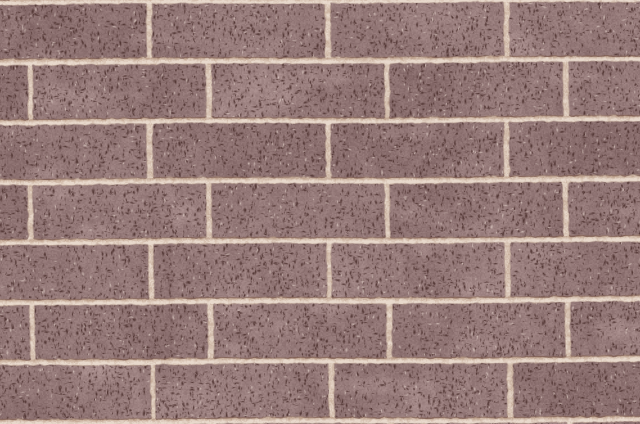
Give the GLSL for this texture, as a Shadertoy shader.

```glsl
// Mauve brick wall in third bond with cream mortar, slightly tilted courses.
// Rounded-box distances place the bricks; cellular specks pit their faces and
// value noise adds ragged edges, grain, pale smears and tonal drift.

// Lengths are in canvas heights.
const vec2 PITCH = vec2(0.421, 0.1416);    // brick plus joint
const vec2 JOINT = vec2(0.0135, 0.0150);   // mortar widths
const float BED_START = 0.008;             // height of lowest bed joint
const float EVEN_OFFSET = 0.356;           // first head joint, even courses
const float ODD_OFFSET = 0.0735;           // first head joint, odd courses
const float TILT = 0.005;
const float LEAN = 0.009;
const float CORNER = 0.003;
const float RAGGED = 0.0035;
const float PIT_CELL = 0.0105;
const float PIT_RADIUS = 0.0029;
const float PIT_CHANCE = 0.36;

const vec3 BRICK_DARK = vec3(0.49, 0.38, 0.38);
const vec3 BRICK_LIGHT = vec3(0.68, 0.575, 0.57);
const vec3 PIT_BROWN = vec3(0.29, 0.18, 0.17);
const vec3 CHIP_PALE = vec3(0.86, 0.79, 0.76);
const vec3 MORTAR_CREAM = vec3(0.91, 0.85, 0.80);
const vec3 MORTAR_TAN = vec3(0.75, 0.64, 0.56);
const vec3 EDGE_BROWN = vec3(0.43, 0.29, 0.25);

vec3 hash3(vec2 p) {
    vec3 q = fract(vec3(p.xyx) * vec3(0.1031, 0.1030, 0.0973));
    q += dot(q, q.yxz + 33.33);
    return fract((q.xxy + q.yzz) * q.zyx);
}

float noise(vec2 p) {
    vec2 i = floor(p), f = fract(p);
    f = f * f * (3.0 - 2.0 * f);
    return mix(mix(hash3(i).x, hash3(i + vec2(1, 0)).x, f.x),
               mix(hash3(i + vec2(0, 1)).x, hash3(i + vec2(1, 1)).x, f.x), f.y);
}

float roundBox(vec2 p, vec2 halfSize, float r) {
    vec2 d = abs(p) - halfSize + r;
    return length(max(d, 0.0)) + min(max(d.x, d.y), 0.0) - r;
}

// Coverage of scattered ellipses, mostly upright, one candidate per cell.
float specks(vec2 p, float cell, float chance, float radius, float seed, float px) {
    vec2 g = p / cell, id = floor(g);
    float cover = 0.0;
    for (int j = -1; j <= 1; j++)
    for (int i = -1; i <= 1; i++) {
        vec2 c = id + vec2(i, j);
        vec3 place = hash3(c + seed), form = hash3(c + seed + 57.3);
        if (place.z > chance) continue;
        vec2 axes = radius * mix(0.4, 1.1, form.x)
                  * (form.y < 0.72 ? vec2(0.7, 0.8 + form.z) : vec2(1.3, 0.6));
        float d = (length((g - c - place.xy) * cell / axes) - 1.0) * min(axes.x, axes.y);
        cover = max(cover, 1.0 - smoothstep(-px, px, d));
    }
    return cover;
}

void mainImage(out vec4 fragColor, in vec2 fragCoord) {
    float px = 1.0 / iResolution.y;
    vec2 p = fragCoord * px;

    // Course and brick coordinates
    vec2 q = p + vec2(LEAN * (p.y - 0.5), -TILT * (p.x - 0.75));
    q.y += 0.0012 * sin(p.x * 7.0 + floor(p.y / PITCH.y) * 0.3) - BED_START;
    float row = floor(q.y / PITCH.y);
    float odd = mod(row, 2.0);
    q.x -= mix(EVEN_OFFSET, ODD_OFFSET, odd) + 0.004 * (hash3(vec2(row, 9.0)).x - 0.5);
    vec2 id = vec2(floor(q.x / PITCH.x), row);
    vec3 brickRnd = hash3(id + 20.0);
    vec2 local = (fract(q / PITCH) - 0.5) * PITCH;
    vec2 halfSize = 0.5 * (PITCH - JOINT);

    // Ragged brick outline
    vec2 wobble = vec2(noise(p * 65.0), noise(p * 65.0 + 40.0)) - 0.5;
    wobble += 0.5 * (vec2(noise(p * 190.0), noise(p * 190.0 + 70.0)) - 0.5);
    float d = roundBox(local + wobble * RAGGED + (brickRnd.xy - 0.5) * 0.002,
                       halfSize, CORNER);
    float brickMask = 1.0 - smoothstep(-px, px, d);

    // Brick face: tone per brick, broad drift, smears and fine grain
    float grain = noise(p * 330.0) - 0.5;
    float smear = smoothstep(0.62, 0.9, noise(p * vec2(9.0, 22.0) + 5.0));
    float tone = 0.47 + 0.22 * (brickRnd.z - 0.5) + 0.35 * (noise(p * 5.0) - 0.5)
               + 0.22 * (noise(p * vec2(50.0, 28.0)) - 0.5) + 0.4 * grain
               + 0.22 * smear - 0.14 * (1.0 - smoothstep(0.0, 0.5, p.x));
    vec3 brick = mix(BRICK_DARK, BRICK_LIGHT, tone);

    // Pits and pale chips
    vec2 bent = p + wobble * 0.004;
    float clump = 0.65 + 0.7 * noise(p * 18.0 + 3.0);
    float pits = specks(bent, PIT_CELL, PIT_CHANCE * clump, PIT_RADIUS, 11.0, px);
    float finePits = specks(bent, PIT_CELL * 0.7, 0.25 * clump, PIT_RADIUS * 0.6, 83.0, px);
    float chips = specks(bent, PIT_CELL * 1.3, 0.15, PIT_RADIUS * 0.65, 151.0, px);
    brick = mix(brick, PIT_BROWN, max(0.88 * pits, 0.65 * finePits));
    brick = mix(brick, CHIP_PALE, 0.85 * chips);

    // Mortar: lit lower lip, tan upper side, sandy mottling
    float bed = (fract(q.y / PITCH.y + 0.5) - 0.5) * PITCH.y / JOINT.y;
    float inBed = smoothstep(-0.001, 0.002, abs(local.y) - halfSize.y);
    float tan_ = mix(0.38, smoothstep(-0.25, 0.55, bed), inBed);
    tan_ += 0.5 * (noise(p * 110.0) - 0.5) + 0.5 * grain;
    vec3 mortar = mix(MORTAR_CREAM, MORTAR_TAN, clamp(tan_, 0.0, 1.0));

    // Brown contact line, strongest beneath each brick
    vec3 color = mix(mortar, brick, brickMask);
    float below = smoothstep(-halfSize.y + 0.004, -halfSize.y, local.y);
    float contact = 1.0 - smoothstep(0.0, 0.0032, abs(d - 0.0004));
    color = mix(color, EDGE_BROWN, contact * mix(0.16, 0.62, below) * (0.6 + 0.6 * noise(p * 45.0)));

    fragColor = vec4(clamp(color, 0.0, 1.0), 1.0);
}
```
